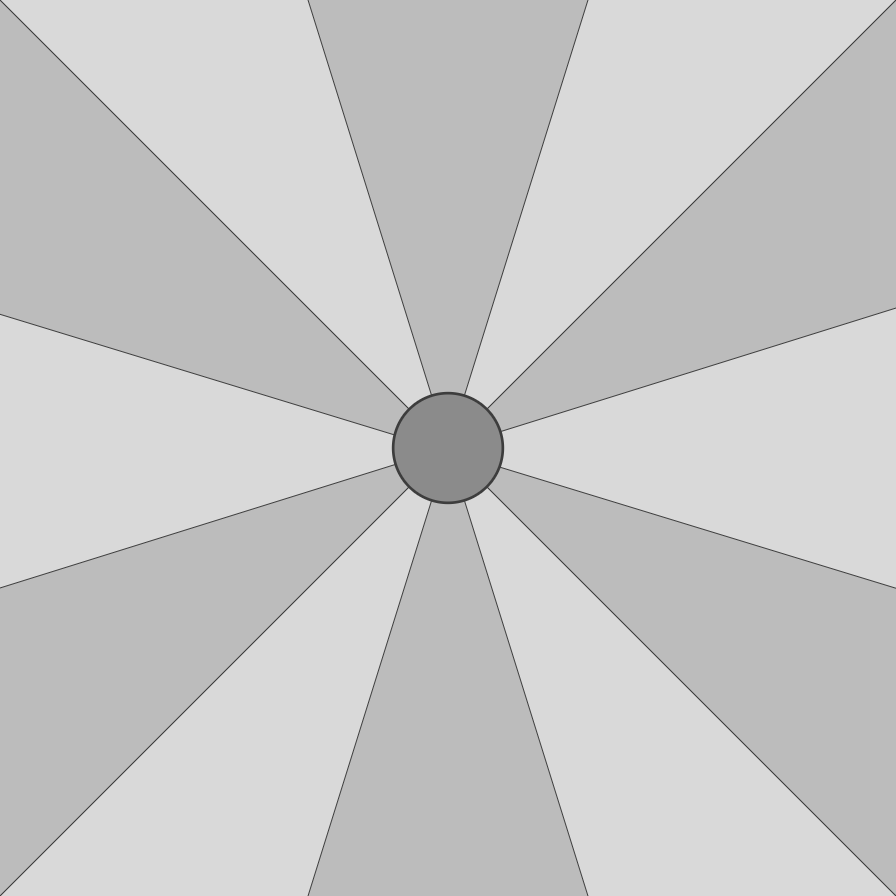
A WebGL 2 fragment shader for this background:

```glsl
#version 300 es
precision highp float;

uniform vec2 u_resolution;
out vec4 outColor;

// Signed distance to a line of given angle (degrees), shifted along its normal
float lineDistance(vec2 p, float angle, float shift) {
    float a = radians(angle);
    return dot(p, vec2(-sin(a), cos(a))) - shift;
}

// Antialiased coverage of the region where the distance is negative
float coverage(float d, float pixel) {
    return clamp(0.5 - d / pixel, 0.0, 1.0);
}

void main() {
    float pixel = 1.0 / min(u_resolution.x, u_resolution.y);
    vec2 p = (gl_FragCoord.xy - 0.5 * u_resolution) * pixel;

    // Each line flips the shade, so crossing lines form alternating rays
    vec2 rayLines[6] = vec2[6](
        vec2(17.35, 0.0), vec2(45.0, 0.0), vec2(72.65, 0.0),
        vec2(107.35, 0.0), vec2(135.0, 0.0), vec2(163.0, 0.0035));
    float side = 1.0;
    float stroke = 0.0;
    for (int i = 0; i < 6; i++) {
        float d = lineDistance(p, rayLines[i].x, rayLines[i].y);
        side *= clamp(2.0 * d / pixel, -1.0, 1.0);
        float halfWidth = 0.00055;
        float band = coverage(d - halfWidth, pixel) - coverage(d + halfWidth, pixel);
        stroke = max(stroke, band);
    }
    vec3 outline = vec3(0.24);
    vec3 color = mix(vec3(0.737), vec3(0.851), 0.5 + 0.5 * side);
    color = mix(color, outline, stroke);

    // Central hub with a dark rim
    float radius = length(p);
    color = mix(color, outline, coverage(radius - 0.0627, pixel));
    color = mix(color, vec3(0.545), coverage(radius - 0.0597, pixel));

    outColor = vec4(color, 1.0);
}
```
